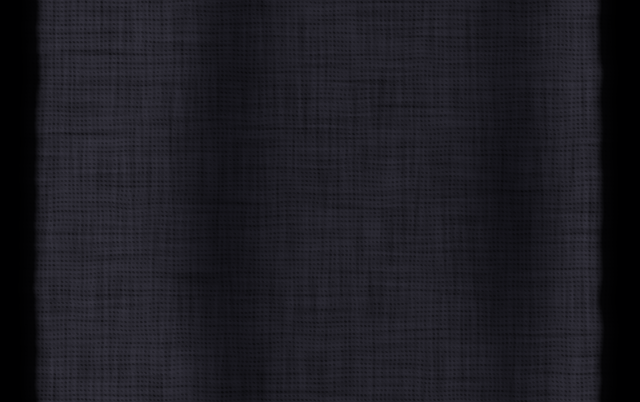
Reproduce this texture procedurally as a WebGL 1 fragment shader.

```glsl
precision highp float;
// Dark slate woven cloth with two soft vertical folds, hung between black margins.
// Slanted stitch gaps repeat on a whole-number grid; wrapping gradient noise
// varies the threads, folds and frayed edges, so the tile has no seam.

#define THREADS vec2(160.0, 92.0)
#define CLOTH_COLOR vec3(0.168, 0.163, 0.199)
#define FOLD_COLOR vec3(0.068, 0.067, 0.090)
#define MARGIN_COLOR vec3(0.001, 0.001, 0.004)
#define LEFT_EDGE 0.058
#define RIGHT_EDGE 0.938
#define FRAY 0.006
#define GAP_DEPTH 0.34
#define THREAD_VARIATION 0.22
#define STITCH_SLANT 0.45

uniform vec2 u_resolution;

float hash(vec2 p) {
  vec3 q = fract(vec3(p.xyx) * 0.1031);
  q += dot(q, q.yzx + 33.33);
  return fract((q.x + q.y) * q.z);
}

// Slope contribution of one lattice corner, wrapped to the period.
float corner(vec2 cell, vec2 offset, vec2 period) {
  float angle = 6.28318 * hash(mod(cell, period) + 7.0);
  return dot(vec2(cos(angle), sin(angle)), offset);
}

// Gradient noise over the unit tile, roughly -0.7 to 0.7.
float noise(vec2 uv, vec2 period) {
  vec2 p = uv * period;
  vec2 i = floor(p);
  vec2 f = p - i;
  vec2 u = f * f * f * (f * (f * 6.0 - 15.0) + 10.0);
  vec2 e = vec2(0.0, 1.0);
  float low = mix(corner(i, f, period), corner(i + e.yx, f - e.yx, period), u.x);
  float high = mix(corner(i + e.xy, f - e.xy, period), corner(i + e.yy, f - e.yy, period), u.x);
  return mix(low, high, u.y);
}

float bell(float x, float center, float width) {
  float d = (x - center) / width;
  return exp(-d * d);
}

// Broad light: 0 in the deepest fold, 1 on the lit cloth.
float foldLight(vec2 uv) {
  float middle = 0.5 - 0.5 * cos(6.28318 * uv.y);
  float x = uv.x + 0.012 * noise(uv, vec2(4.0, 3.0));
  float panel = 1.0 - 0.28 * smoothstep(0.22, 0.42, x) * (1.0 - smoothstep(0.82, 0.91, x));
  float leftFold = bell(x, 0.365 - 0.025 * middle, 0.070 + 0.014 * middle);
  float rightFold = bell(x, 0.795, 0.055 + 0.018 * middle);
  float light = panel - (0.56 + 0.14 * middle) * leftFold;
  light -= (0.36 + 0.30 * middle) * rightFold;
  return clamp(light + 0.07 * noise(uv, vec2(7.0, 4.0)), 0.0, 1.0);
}

// Slanted dark gaps between stitches, plus uneven warp and weft threads.
float weave(vec2 uv) {
  vec2 p = uv * THREADS;
  p.x += 0.5 * noise(uv, vec2(11.0, 23.0));
  p.y += 0.6 * noise(uv, vec2(19.0, 7.0));
  vec2 cell = mod(floor(p), THREADS);
  vec2 f = fract(p) - 0.5;
  vec2 blur = 0.5 * THREADS / u_resolution;
  float dash = length(vec2(f.x + STITCH_SLANT * f.y, f.y * 1.15));
  float gap = 1.0 - smoothstep(0.22 - blur.x, 0.36 + blur.x, dash);
  float strength = 0.55 + 0.75 * hash(cell);
  float warp = noise(uv, vec2(THREADS.x, 6.0));
  float weft = noise(uv, vec2(9.0, THREADS.y));
  float slub = smoothstep(0.18, 0.5, noise(uv + 0.37, vec2(5.0, 70.0)));
  slub += smoothstep(0.18, 0.5, noise(uv + 0.61, vec2(110.0, 4.0)));
  float threads = THREAD_VARIATION * (warp + weft) - 0.12 * slub;
  return 1.04 + threads - GAP_DEPTH * gap * strength;
}

// Cloth coverage: ragged soft selvedges fading into the margins.
float coverage(vec2 uv) {
  float fray = noise(vec2(0.1, uv.y), vec2(4.0, 9.0));
  fray += 0.5 * noise(vec2(0.2, uv.y), vec2(4.0, 37.0));
  float left = uv.x - LEFT_EDGE - FRAY * fray;
  float right = RIGHT_EDGE - uv.x + FRAY * noise(vec2(0.6, uv.y), vec2(4.0, 14.0));
  float inside = min(left, right);
  float body = smoothstep(-0.007, 0.007, inside);
  float shade = 0.72 + 0.28 * smoothstep(0.0, 0.022, inside);
  float glow = 0.10 * smoothstep(-0.030, 0.0, inside);
  return max(body * shade, glow);
}

void main() {
  vec2 uv = gl_FragCoord.xy / u_resolution;
  vec3 cloth = mix(FOLD_COLOR, CLOTH_COLOR, foldLight(uv)) * weave(uv);
  gl_FragColor = vec4(mix(MARGIN_COLOR, cloth, coverage(uv)), 1.0);
}
```
